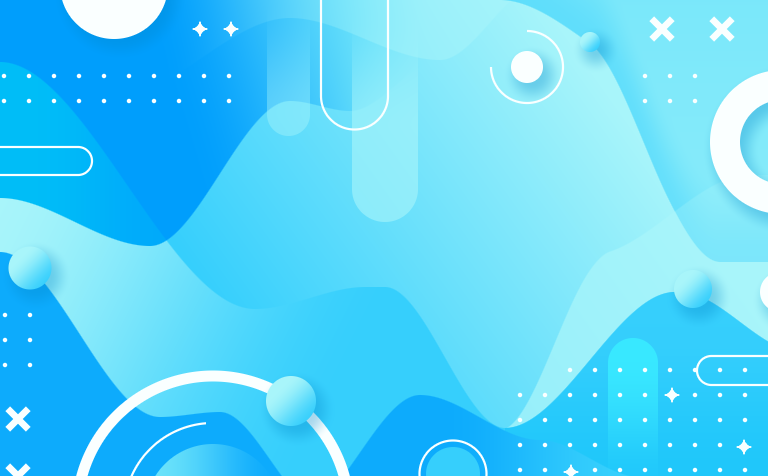
Give the GLSL for this background, as a Shadertoy shader.

```glsl
// Layered cyan waves with pills, rings, glossy bubbles, dot grids and sparkles.

const float WIDTH = 7.68;     // canvas width in design units, y runs down
const float DOT_STEP = 0.25;
const float DOT_RADIUS = 0.022;
const float LINE = 0.011;     // half width of thin outlines
const vec2 SHADOW_SHIFT = vec2(0.06, 0.08);

const vec3 WHITE = vec3(0.98, 1.0, 1.0);
const vec3 PALE = vec3(0.66, 0.96, 0.98);
const vec3 AQUA = vec3(0.42, 0.89, 0.98);
const vec3 SKY = vec3(0.21, 0.81, 0.99);
const vec3 AZURE = vec3(0.05, 0.67, 0.99);
const vec3 DEEP = vec3(0.0, 0.62, 0.99);
const vec3 TEAL = vec3(0.0, 0.74, 0.97);
const vec3 SHADE = vec3(0.0, 0.52, 0.78);

// Centre and radius of each bubble, then centres of the marks
const vec3 BUBBLES[4] = vec3[4](vec3(0.3, 2.68, 0.215), vec3(2.91, 4.01, 0.25),
    vec3(6.93, 2.89, 0.19), vec3(5.9, 0.42, 0.1));
const vec2 STARS[5] = vec2[5](vec2(2.0, 0.29), vec2(2.31, 0.29), vec2(6.72, 3.95),
    vec2(7.44, 4.47), vec2(5.71, 4.72));
const vec2 CROSSES[4] = vec2[4](vec2(6.62, 0.29), vec2(7.22, 0.29),
    vec2(0.18, 4.19), vec2(0.18, 4.76));

vec3 color;
vec2 p;
float pixel;

float cover(float d) { return clamp(0.5 - d / pixel, 0.0, 1.0); }
float waveCover(float d) { return clamp(0.5 - d / max(fwidth(d), 1e-4), 0.0, 1.0); }
void paint(vec3 ink, float alpha) { color = mix(color, ink, alpha); }
void fill(vec3 ink, float d) { paint(ink, cover(d)); }
float rise(float a, float b) { return smoothstep(a, b, p.x); }

float circle(vec2 c, float r) { return length(p - c) - r; }
float ring(vec2 c, float r, float halfWidth) { return abs(circle(c, r)) - halfWidth; }

// Upright or level capsule: centre, half length of its axis, radius
float pill(vec2 c, vec2 axis, float r) { return length(max(abs(p - c) - axis, 0.0)) - r; }

float dots(vec2 start, vec2 count) {
    vec2 cell = clamp(round((p - start) / DOT_STEP), vec2(0), count - 1.0);
    return circle(start + cell * DOT_STEP, DOT_RADIUS);
}

float star(vec2 c) {
    vec2 q = sqrt(abs(p - c));
    return 0.5 * ((q.x + q.y) * (q.x + q.y) - 0.115);
}

float crossMark(vec2 c) {
    vec2 q = p - c;
    q = abs(vec2(q.x + q.y, q.x - q.y)) * 0.7071;
    return max(max(q.x, q.y) - 0.145, min(q.x, q.y) - 0.033);
}

void dropShadow(float d) { paint(SHADE, 0.32 - 0.32 * smoothstep(-0.08, 0.14, d)); }

void disc(vec2 c, float r) {
    dropShadow(circle(c + SHADOW_SHIFT, r));
    fill(WHITE, circle(c, r));
}

void drawWaves() {
    // Heights of the wave edges
    float sweep = 0.62 + 2.47 * rise(0.0, 2.55) - 0.22 * rise(2.55, 3.65)
        + 1.41 * rise(3.85, 5.05) - 1.36 * rise(5.05, 6.75) + 0.6 * rise(6.8, 8.0);
    float bowl = 1.98 + 0.48 * rise(0.0, 1.5) - 1.45 * rise(1.5, 2.9)
        + 0.1 * rise(2.9, 3.5) - 0.5 * rise(3.5, 4.4);
    float crest = 1.0 - 0.82 * rise(1.1, 2.9) + 0.42 * rise(2.9, 4.4) - 0.75 * rise(4.4, 5.4);
    float corner = 0.8 * rise(5.0, 6.7) + 1.82 * rise(5.9, 7.2);
    float fold = 4.3 - 1.75 * rise(5.0, 6.1) - 0.8 * rise(5.9, 7.5);
    float leftHill = 2.52 + 1.65 * rise(0.0, 1.6) - 0.05 * rise(1.6, 2.2) + 0.95 * rise(2.2, 3.2);
    float lowHill = 5.1 - 1.15 * rise(3.0, 4.2) + 0.45 * rise(4.2, 5.4) + 0.37 * rise(5.4, 6.4);
    float inSweep = waveCover(sweep - p.y);
    float inCorner = waveCover(p.y - corner);

    // Middle panel and the wave under it
    color = mix(SKY, PALE, clamp((0.7 * p.x - 0.5 * p.y) / 3.8, 0.0, 1.0));
    paint(mix(PALE, SKY, smoothstep(-0.4, 4.2, p.x + 0.5 * p.y - 1.25)), inSweep);

    // Blue bowl and pale crest at the top
    vec3 bowlInk = mix(DEEP, AQUA, smoothstep(1.4, 3.9, p.x - 0.3 * p.y));
    bowlInk = mix(bowlInk, TEAL, inSweep * (1.0 - 0.6 * rise(0.3, 1.6)));
    paint(bowlInk, waveCover(p.y - bowl) * (1.0 - rise(3.3, 4.3)));
    paint(PALE, 0.5 * waveCover(p.y - crest) * rise(1.6, 4.6));

    // Right corner with a soft edge, and the fold below it
    paint(mix(AQUA, PALE, 0.25 + 0.1 * p.y), inCorner);
    paint(SKY, 0.4 * inCorner * (1.0 - smoothstep(0.0, 0.9, corner - p.y)));
    paint(PALE, waveCover(fold - p.y) * (1.0 - inSweep) * mix(0.75, 0.3, inCorner));

    // Hills along the bottom
    paint(mix(SKY, TEAL, 0.4 * smoothstep(3.2, 4.7, p.y)), inSweep * step(5.05, p.x));
    paint(AZURE, waveCover(leftHill - p.y));
    paint(mix(AZURE, SKY, rise(4.4, 6.2)), waveCover(lowHill - p.y));
}

void drawPills() {
    paint(PALE, 0.42 * cover(pill(vec2(2.885, 0), vec2(0, 1.145), 0.215)) * smoothstep(0.0, 1.2, p.y));
    paint(PALE, 0.6 * cover(pill(vec2(3.85, 0), vec2(0, 1.89), 0.33)) * smoothstep(0.1, 1.3, p.y));
    paint(vec3(0.22, 0.91, 1.0), cover(pill(vec2(6.33, 5.63), vec2(0, 2), 0.25)) * (1.0 - smoothstep(3.5, 4.9, p.y)));
    float edge = abs(pill(vec2(3.545, 0), vec2(0, 0.96), 0.335));
    edge = min(edge, abs(pill(vec2(0, 1.61), vec2(0.78, 0), 0.14)));
    edge = min(edge, abs(pill(vec2(8.115, 3.705), vec2(1, 0), 0.145)));
    fill(WHITE, edge - LINE);
}

void drawRounds() {
    vec2 dome = vec2(2.13, 5.12), hoop = vec2(7.82, 1.42), bead = vec2(4.53, 4.74), dial = vec2(5.27, 0.67);
    disc(vec2(1.14, -0.15), 0.54);
    disc(vec2(7.8, 2.92), 0.2);
    disc(dial, 0.16);
    dropShadow(ring(hoop + SHADOW_SHIFT, 0.57, 0.15));
    fill(WHITE, ring(hoop, 0.57, 0.15));
    fill(WHITE, ring(dome, 1.36, 0.055));
    fill(mix(AQUA, AZURE, rise(1.5, 2.8)), circle(dome, 0.68));
    fill(SKY, circle(bead, 0.27));
    fill(WHITE, ring(bead, 0.335, LINE));
    // Open arcs
    fill(WHITE, max(ring(dome, 0.89, LINE), p.x - 2.06));
    fill(WHITE, max(ring(dial, 0.36, LINE), min(dial.x - p.x, dial.y - p.y)));
    for (int i = 0; i < 4; i++) {
        vec3 b = BUBBLES[i];
        dropShadow(circle(b.xy + SHADOW_SHIFT, b.z));
        float shine = dot(p - b.xy, vec2(0.6)) / b.z;
        fill(mix(PALE, SKY, smoothstep(-0.6, 1.0, shine)), circle(b.xy, b.z));
    }
}

void drawMarks() {
    float d = min(dots(vec2(0.04, 0.76), vec2(10, 2)), dots(vec2(6.45, 0.76), vec2(3, 2)));
    d = min(d, dots(vec2(0.05, 3.15), vec2(2, 3)));
    d = min(d, min(dots(vec2(5.7, 3.7), vec2(8, 1)), dots(vec2(5.2, 3.95), vec2(10, 4))));
    for (int i = 0; i < 5; i++) d = min(d, star(STARS[i]));
    for (int i = 0; i < 4; i++) d = min(d, crossMark(CROSSES[i]));
    fill(WHITE, d);
}

void mainImage(out vec4 fragColor, in vec2 fragCoord) {
    pixel = WIDTH / iResolution.x;
    p = vec2(fragCoord.x, iResolution.y - fragCoord.y) * pixel;
    drawWaves();
    drawPills();
    drawRounds();
    drawMarks();
    fragColor = vec4(color, 1.0);
}
```
